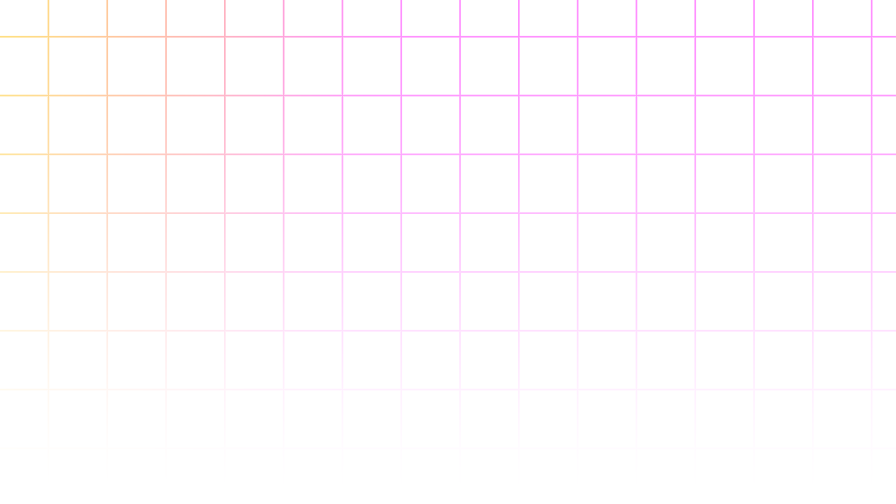
Write a Shadertoy shader that draws this background.

```glsl
// Thin square grid on white, tinted yellow to pink to magenta and fading out downwards.

const vec3 PAPER   = vec3(1.0);
const vec3 YELLOW  = vec3(1.0, 0.87, 0.50);
const vec3 PEACH   = vec3(1.0, 0.75, 0.65);
const vec3 MAGENTA = vec3(1.0, 0.56, 1.0);

const float CELL = 0.11667;                    // cell size, in canvas heights
const float LINE_WIDTH = 0.0033;
const vec2 FIRST_LINE = vec2(0.0961, 0.9271);  // one crossing of the grid

// Distance to the nearest repeat of a line, on each axis.
vec2 gridDistance(vec2 p, vec2 crossing, float cell) {
    return abs(fract((p - crossing) / cell + 0.5) - 0.5) * cell;
}

// Smooth-edged coverage of lines, kept faint when thinner than a pixel.
vec2 lineCoverage(vec2 dist, float width, float pixel) {
    float drawn = max(width, pixel);
    return clamp((0.5 * drawn - dist) / pixel + 0.5, 0.0, 1.0) * width / drawn;
}

// Yellow at the left, through peach, to magenta.
vec3 lineTint(float t) {
    vec3 warm = mix(YELLOW, PEACH, smoothstep(0.0, 0.34, t));
    return mix(warm, MAGENTA, smoothstep(0.24, 0.82, t));
}

void mainImage(out vec4 fragColor, in vec2 fragCoord) {
    float pixel = 1.0 / iResolution.y;
    vec2 p = fragCoord * pixel;

    // Grid lines
    vec2 cover = lineCoverage(gridDistance(p, FIRST_LINE, CELL), LINE_WIDTH, pixel);
    float grid = max(cover.x, cover.y);

    // Slightly slanted tint and vertical fade
    vec3 tint = lineTint(p.x + 0.12 * (1.0 - p.y));
    float fade = smoothstep(0.0, 1.0, p.y);

    fragColor = vec4(mix(PAPER, tint, grid * fade), 1.0);
}
```
